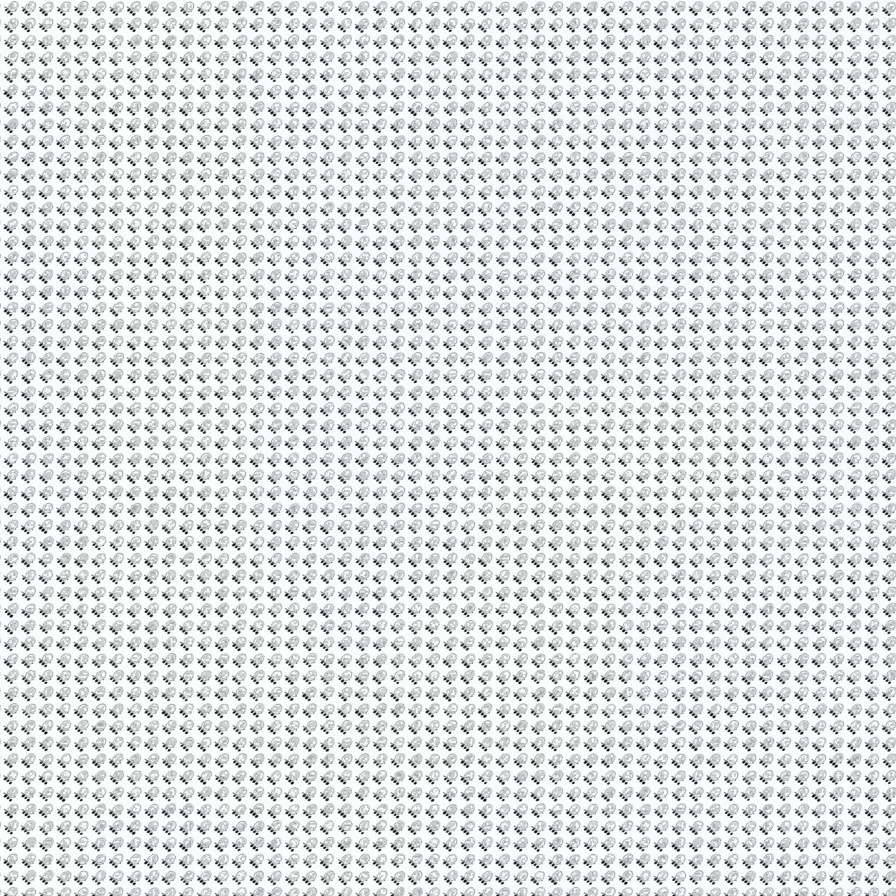
Give the GLSL for this pattern, as a three.js fragment shader.

```glsl
varying vec2 vUv;

float hash(vec2 p) {
  return fract(sin(dot(p, vec2(127.1, 311.7))) * 43758.5453);
}

float valueNoise(vec2 p) {
  vec2 i = floor(p);
  vec2 f = fract(p);
  f = f * f * (3.0 - 2.0 * f);
  float low = mix(hash(i), hash(i + vec2(1.0, 0.0)), f.x);
  float high = mix(hash(i + vec2(0.0, 1.0)), hash(i + vec2(1.0, 1.0)), f.x);
  return mix(low, high, f.y);
}

vec2 rotate(vec2 p, float angle) {
  float c = cos(angle);
  float s = sin(angle);
  return vec2(c * p.x + s * p.y, c * p.y - s * p.x);
}

float ellipseDistance(vec2 p, vec2 radius) {
  return (length(p / radius) - 1.0) * min(radius.x, radius.y);
}

float segmentDistance(vec2 p, vec2 a, vec2 b) {
  vec2 ab = b - a;
  return length(p - a - ab * clamp(dot(p - a, ab) / dot(ab, ab), 0.0, 1.0));
}

float fill(float dist, float softness) {
  return 1.0 - smoothstep(-softness, softness, dist);
}

vec3 drawGem(vec2 p, vec2 id, vec3 ground, float weight) {
  vec3 pale = vec3(0.80, 0.82, 0.82);
  vec3 middle = vec3(0.57, 0.59, 0.59);
  vec3 deep = vec3(0.26, 0.29, 0.29);
  vec3 ink = vec3(0.01, 0.03, 0.04);
  float soft = 0.045;
  float grain = valueNoise(p * 9.0 + id * 13.0);

  // Pale upright body with a broken rim
  vec2 q = rotate(p - vec2(0.10, 0.09), 0.85);
  float body = ellipseDistance(q, vec2(0.37, 0.28));
  vec3 color = mix(ground, pale, fill(body, soft));
  float rim = fill(abs(body + 0.03) - 0.02, soft);
  color = mix(color, middle, 0.8 * rim * smoothstep(0.35, 0.65, grain));

  // Glints between the facets
  float inside = fill(body + 0.07, soft);
  color = mix(color, ground, inside * smoothstep(0.50, 0.70, grain));
  color = mix(color, middle, 0.6 * inside * smoothstep(0.28, 0.10, grain));

  // Facet lines rising from the lower left
  vec2 root = vec2(-0.12, -0.14);
  for (int i = 0; i < 3; i++) {
    float angle = 0.25 + 0.50 * float(i);
    vec2 tip = root + 0.40 * vec2(cos(angle), sin(angle));
    float line = segmentDistance(p, root, tip) - 0.006;
    color = mix(color, middle, 0.55 * fill(line, soft));
  }

  // Left wing
  float wing = segmentDistance(p, vec2(-0.37, 0.07), vec2(-0.20, -0.04)) - 0.035;
  color = mix(color, deep, 0.75 * weight * fill(wing, soft));

  // Dark beads falling to the right
  for (int i = 0; i < 3; i++) {
    float k = float(i);
    float size = mix(0.055, 0.075, hash(id + k * 7.3));
    vec2 center = vec2(-0.29 + 0.145 * k, -0.11 - 0.125 * k);
    float bead = ellipseDistance(rotate(p - center, 0.6), vec2(size * 1.35, size));
    color = mix(color, ink, weight * fill(bead, soft));
  }

  // Small shadow at the right tip
  float shadow = length(p - vec2(0.25, -0.16)) - 0.035;
  return mix(color, deep, 0.7 * weight * fill(shadow, soft));
}

void main() {
  vec2 repeats = vec2(51.0, 53.6);
  vec2 grid = vec2(vUv.x, 1.0 - vUv.y) * repeats - vec2(0.12, 0.0);
  vec2 id = floor(grid);
  vec2 p = fract(grid) - 0.5;
  p.y = -p.y;

  // Slight shift and strength change from gem to gem
  p += (vec2(hash(id), hash(id + 31.0)) - 0.5) * 0.05;
  float weight = mix(0.85, 1.0, hash(id + 57.0));

  // Faint cool clouding of the ground
  float cloud = valueNoise(vUv * vec2(5.0, 4.0) + 3.0);
  vec3 ground = mix(vec3(0.985, 0.99, 0.99), vec3(0.975, 0.978, 0.988), cloud);

  gl_FragColor = vec4(drawGem(p, id, ground, weight), 1.0);
}
```
